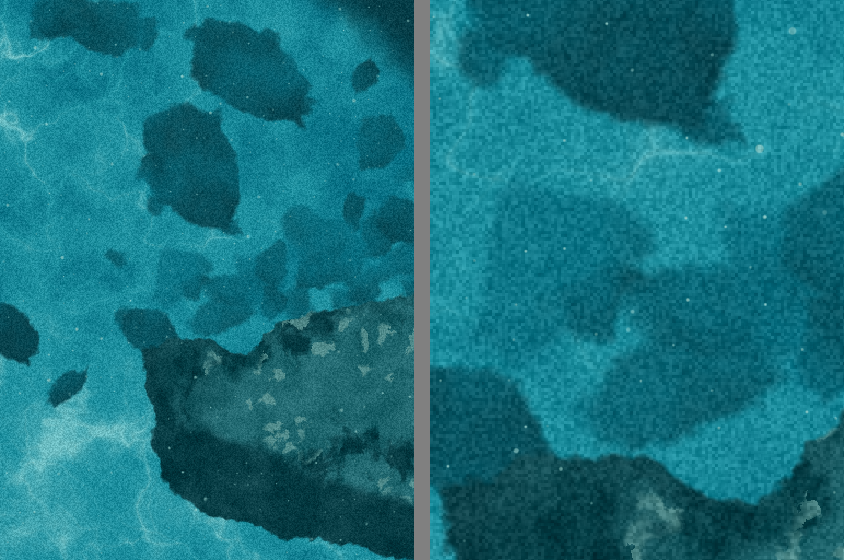
Left: the whole. Right: its middle third, enlarged.
A WebGL 1 fragment shader for this texture:

```glsl
precision highp float;
// Sunlit seabed through teal water: sand under a web of light, faceted stones
// and a big boulder. Cellular noise makes light and lichen, layered sines the
// mottling and outlines, hashed cells the grain and specks.

#define WEB_SCALE 5.0
#define WEB_LIGHT 0.5
#define EDGE_SOFT 0.0032
#define WARP 0.014
#define CLUSTER 15
#define LOOSE 9
#define LICHEN_SCALE 30.0
#define SPECK_SCALE 42.0
#define SPECK_SHARE 0.3
#define GRAIN_SCALE 512.0
#define GRAIN_LEVEL 0.125

uniform vec2 u_resolution;

const vec3 SAND_DEEP = vec3(0.02, 0.43, 0.51);
const vec3 SAND_MID = vec3(0.11, 0.56, 0.62);
const vec3 SAND_PALE = vec3(0.42, 0.74, 0.76);
const vec3 STONE_HAZY = vec3(0.03, 0.43, 0.5);
const vec3 STONE_DARK = vec3(0.02, 0.24, 0.28);
const vec3 SHADE = vec3(0.025, 0.235, 0.265);
const vec3 FACE = vec3(0.12, 0.4, 0.43);
const vec3 LICHEN = vec3(0.38, 0.6, 0.59);
const vec3 SPECK = vec3(0.56, 0.78, 0.76);

vec3 col;      // colour so far
vec2 w;        // warped position
float mottle;  // shared mottling

float hash(vec2 p) {
  vec3 q = fract(p.xyx * 0.1031);
  q += dot(q, q.yzx + 33.33);
  return fract((q.x + q.y) * q.z);
}

vec2 hash2(vec2 p) { return vec2(hash(p), hash(p + 71.0)); }

// Layered sines, about -1 to 1
float ripple(vec2 p) {
  float sum = 0.0, amp = 0.46;
  for (int i = 0; i < 6; i++) {
    p = mat2(0.8, 0.6, -0.6, 0.8) * p * 1.9 + 1.7;
    sum += amp * sin(p.x + 1.5 * sin(p.y));
    amp *= 0.62;
  }
  return sum;
}

// Nearest distance, second distance, hash of nearest cell
vec3 cells(vec2 p) {
  vec3 best = vec3(8.0, 8.0, 0.0);
  for (int y = -1; y <= 1; y++) for (int x = -1; x <= 1; x++) {
    vec2 id = floor(p) + vec2(x, y);
    float d = length(id + hash2(id + 40.0) - p);
    if (d < best.x) best = vec3(d, best.x, hash(id + 17.0));
    else best.y = min(best.y, d);
  }
  return best;
}

float inside(float d, float soft) { return 1.0 - smoothstep(-soft, soft, d); }

mat2 turned(float a) { return mat2(cos(a), sin(a), -sin(a), cos(a)); }

// Faceted stone; depth runs from hazy to dark
void stone(vec2 centre, vec2 radius, float turn, float depth) {
  vec2 q = (w - centre) * turned(turn) / radius;
  float facets = -1.0;
  for (int i = 0; i < 6; i++) {
    vec2 h = hash2(vec2(float(i), floor(centre.x * 900.0)));
    float a = (float(i) + 0.7 * h.x) * 1.047;
    facets = max(facets, dot(q, vec2(cos(a), sin(a))) - 0.65 - 0.35 * h.y);
  }
  float d = mix(length(q) - 1.0, facets, 0.85) * min(radius.x, radius.y);
  float shade = clamp(depth + 0.3 * mottle - 0.15 * q.y, 0.0, 1.0);
  float cover = inside(d, EDGE_SOFT * (2.0 - depth)) * (0.7 + 0.28 * depth);
  col = mix(col, mix(STONE_HAZY, STONE_DARK, shade), cover);
}

// Stone with broken chunks around its rim
void clump(vec2 centre, vec2 radius, float turn, float depth) {
  for (int i = 0; i < 4; i++) {
    vec2 h = hash2(vec2(float(i) + 3.0, floor(centre.y * 700.0)));
    float a = 1.57 * (float(i) + h.x);
    vec2 rim = turned(turn) * (radius * vec2(cos(a), sin(a)));
    stone(centre + 0.9 * rim, vec2(0.018 + 0.016 * h.y, 0.022), a, depth * (0.6 + 0.4 * h.y));
  }
  stone(centre, radius, turn, depth);
}

void sand(vec2 p) {
  vec2 bend = vec2(ripple(p * 3.0), ripple(p * 3.0 + 9.0));
  vec3 wide = cells(p * WEB_SCALE + 0.55 * bend);
  vec3 fine = cells(p * WEB_SCALE * 2.1 + 0.8 * bend + 5.0);
  float gap = wide.y - wide.x;
  float web = 0.5 * exp(-22.0 * gap) + 0.55 * exp(-5.0 * gap) + 0.45 * exp(-13.0 * (fine.y - fine.x));
  web *= clamp(0.6 + 0.6 * bend.y, 0.1, 1.2) * (1.15 - 0.8 * p.x);
  float light = 0.52 - 0.3 * p.x - 0.2 * p.y + 0.17 * mottle + 0.16 * bend.x + WEB_LIGHT * web;
  col = mix(SAND_DEEP, SAND_MID, smoothstep(0.0, 0.5, light));
  col = mix(col, SAND_PALE, smoothstep(0.42, 1.15, light));
}

void boulder(vec2 p) {
  float top = p.y - 0.325 - 0.2 * p.x + 0.04 * exp(-pow((p.x - 0.42) / 0.04, 2.0));
  float left = 0.304 - 0.15 * p.y - p.x;
  float under = max(0.83 * (0.335 - 0.66 * p.x - p.y), 0.154 - 0.21 * p.x - p.y);
  float ledge = min(p.y - 0.339 + 0.33 * p.x, 0.8 * (p.x - 0.28));
  float rough = ripple(p * 38.0);
  float lit = smoothstep(-0.012, 0.025, ledge + 0.012 * mottle);
  lit *= 0.5 + 0.5 * smoothstep(0.3, 0.46, p.x + 0.04 * mottle);
  lit *= smoothstep(-0.75, -0.2, ripple(p * 9.0 + 4.0) + 0.25 * rough);
  lit *= 0.5 + 0.5 * smoothstep(0.0, 0.05, 0.03 * mottle - top);
  vec3 tone = mix(SHADE, FACE, lit) + 0.035 * mottle + 0.03 * rough;
  vec3 spot = cells(p * LICHEN_SCALE + 0.3 * ripple(p * 45.0));
  float lichen = inside(spot.x - 0.45 * spot.z, 0.09) * step(0.62, spot.z);
  lichen *= smoothstep(0.0, 0.02, ledge) * smoothstep(-0.15, 0.2, ripple(p * 8.0 + 6.0));
  col = mix(col, mix(tone, LICHEN, 0.75 * lichen), inside(max(max(top, left), under), EDGE_SOFT));
}

void main() {
  vec2 p = gl_FragCoord.xy / u_resolution.y;
  mottle = ripple(p * 14.0);
  w = p + WARP * vec2(ripple(p * 13.0 + 3.0), ripple(p * 13.0 + 8.0));
  sand(p);

  // Deep water in the corner
  float corner = dot(w - vec2(0.586, 1.0), vec2(0.67, 0.74));
  col = mix(col, STONE_DARK, smoothstep(-0.04, 0.05, corner));

  // Hazy cluster, then loose stones
  for (int i = 0; i < CLUSTER; i++) {
    vec2 h = hash2(vec2(float(i), 5.0)), k = hash2(vec2(float(i), 23.0));
    float x = 0.39 + 0.36 * (float(i) + h.x) / float(CLUSTER);
    stone(vec2(x, 0.42 + 0.17 * h.y), 0.025 + vec2(0.04, 0.02) * k, k.x - 0.5, 0.1 + 0.45 * k.y);
  }
  for (int i = 0; i < LOOSE; i++) {
    vec2 h = hash2(vec2(float(i), 61.0)), k = hash2(vec2(float(i), 87.0));
    stone(vec2(0.74 * h.x, 0.4 + 0.55 * h.y), 0.013 + 0.02 * k, 3.0 * k.y, 0.2 + 0.5 * k.x);
  }

  // Large stones
  clump(vec2(0.17, 0.955), vec2(0.11, 0.06), -0.2, 0.62);
  clump(vec2(0.45, 0.87), vec2(0.125, 0.068), -0.6, 0.6);
  clump(vec2(0.35, 0.695), vec2(0.09, 0.14), 0.35, 0.68);
  stone(vec2(0.68, 0.745), vec2(0.05), 0.3, 0.5);
  stone(vec2(0.72, 0.605), vec2(0.05), 0.0, 0.5);
  stone(vec2(0.58, 0.575), vec2(0.085, 0.055), -0.2, 0.2);
  stone(vec2(0.325, 0.505), vec2(0.06), 0.2, 0.05);
  stone(vec2(0.27, 0.405), vec2(0.05), 0.0, 0.6);
  stone(vec2(0.025, 0.4), vec2(0.042, 0.065), 0.1, 0.85);
  stone(vec2(0.12, 0.313), vec2(0.045, 0.03), 0.5, 0.8);
  boulder(w);

  // Drifting specks
  vec2 id = floor(p * SPECK_SCALE), h = hash2(id + 300.0);
  float size = 0.03 + 0.1 * pow(hash(id + 9.0), 7.0);
  float d = length(fract(p * SPECK_SCALE) - 0.2 - 0.6 * h) - size;
  float shown = step(hash(id + 150.0), SPECK_SHARE) * (0.3 + 0.6 * h.x);
  col = mix(col, SPECK, shown * inside(d, SPECK_SCALE / u_resolution.y));

  // Film grain
  float grain = hash(floor(p * GRAIN_SCALE)) - 0.5 + 0.7 * (0.45 - cells(p * GRAIN_SCALE * 0.4).x);
  col += GRAIN_LEVEL * grain * (0.4 + col.g);
  gl_FragColor = vec4(col, 1.0);
}
```
